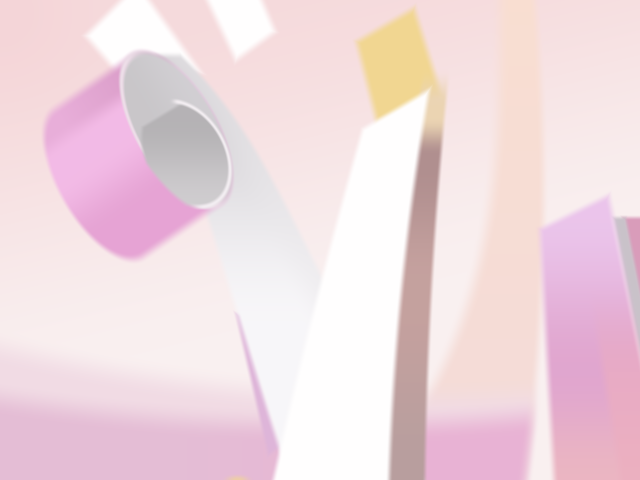
A WebGL 2 fragment shader for this background:

```glsl
#version 300 es
precision highp float;

uniform vec2 u_resolution;
out vec4 fragColor;

#define VIEW_HEIGHT 5.76
#define SOFT 0.035
#define HAZE 0.22
#define CURL_CENTER vec2(2.12, 4.21)
#define CURL_RADII vec2(1.03, 0.473)
#define CURL_AXIS vec2(0.505, -0.863)
#define CURL_DEPTH vec2(-0.93, -0.64)
#define WHITE vec3(1.0, 0.996, 0.996)
#define PINK vec3(0.91, 0.70, 0.83)
#define GOLD vec3(0.945, 0.84, 0.57)

float fill(float d, float blur) {
    return smoothstep(-blur, blur, d);
}

// Signed distance to the left side of the line from a to b
float leftOf(vec2 p, vec2 a, vec2 b) {
    vec2 e = normalize(b - a);
    return e.x * (p.y - a.y) - e.y * (p.x - a.x);
}

// Convex quad with counterclockwise corners, positive inside
float quad(vec2 p, vec2 a, vec2 b, vec2 c, vec2 d) {
    return min(min(leftOf(p, a, b), leftOf(p, b, c)),
               min(leftOf(p, c, d), leftOf(p, d, a)));
}

float between(float x, float lo, float hi) {
    return min(x - lo, hi - x);
}

// Maps the tilted ellipse to a unit circle
vec2 ellipseSpace(vec2 v, vec2 radii) {
    return vec2(dot(v, CURL_AXIS), dot(v, vec2(-CURL_AXIS.y, CURL_AXIS.x))) / radii;
}

vec3 backdrop(vec2 p) {
    float lift = smoothstep(5.9, 1.6, p.y + 0.25 * (3.0 - p.x));
    vec3 col = mix(vec3(0.962, 0.855, 0.862), vec3(0.976, 0.94, 0.94), lift);
    col = mix(col, vec3(0.955, 0.82, 0.835), 0.6 * exp(-dot(p - vec2(0.0, 5.6), p - vec2(0.0, 5.6))));

    // Tall peach column
    float v = VIEW_HEIGHT - p.y;
    float leftEdge = 6.0 - 0.008 * v * v * v;
    float rightEdge = 6.3 + 0.13 * p.y - 0.019 * p.y * p.y;
    float column = fill(p.x - leftEdge, 0.12) * fill(rightEdge - p.x, 0.07);
    col = mix(col, mix(vec3(0.955, 0.86, 0.85), vec3(0.975, 0.87, 0.82), p.y / VIEW_HEIGHT), column);

    // Curved floor bands
    float reach = fill(rightEdge - p.x, 0.1);
    float curve = 0.025 * p.x * p.x - 0.25 * p.x;
    col = mix(col, vec3(0.945, 0.86, 0.895), reach * fill(1.6 + curve - p.y, HAZE));
    col = mix(col, mix(vec3(0.895, 0.74, 0.835), PINK, smoothstep(2.0, 5.0, p.x)),
              reach * fill(0.98 + 0.8 * curve - p.y + 0.04 * p.x, HAZE));
    return col;
}

vec3 curl(vec3 col, vec2 p) {
    // Falling ribbon
    float u = max(p.y - 2.46, 0.0);
    float edge = 3.85 - 0.5 * (p.y - 2.46) - 0.0075 * u * u * u * u;
    float ribbon = min(between(p.x, 3.47 - 0.31 * p.y, edge), 5.1 - p.y);
    vec3 silver = mix(vec3(0.97, 0.965, 0.975), vec3(0.82, 0.81, 0.825), smoothstep(1.8, 5.0, p.y));
    silver = mix(silver, vec3(0.92, 0.91, 0.92), 0.5 * smoothstep(0.5, 0.0, edge - p.x));
    col = mix(col, silver, fill(ribbon, 0.05));

    // Barrel: the ellipse swept along its depth
    vec2 q = ellipseSpace(p - CURL_CENTER, CURL_RADII);
    vec2 sweep = ellipseSpace(CURL_DEPTH, CURL_RADII);
    float t = clamp(dot(q, sweep) / dot(sweep, sweep), 0.0, 1.0);
    float barrel = (1.0 - length(q - sweep * t)) * CURL_RADII.y;
    float around = dot(p - CURL_CENTER, normalize(vec2(CURL_DEPTH.y, -CURL_DEPTH.x)));
    vec3 skin = mix(vec3(0.90, 0.64, 0.83), vec3(0.95, 0.73, 0.90), smoothstep(-0.5, 0.25, around));
    skin = mix(skin, vec3(0.85, 0.61, 0.78), smoothstep(0.55, 0.8, around) * (1.0 - 0.6 * t));
    col = mix(col, skin, fill(barrel, SOFT));

    // Opening, pale rim and inner turn
    float mouth = (1.0 - length(q)) * CURL_RADII.y;
    float outerFade = smoothstep(0.4, -0.3, q.y);
    vec3 lining = mix(vec3(0.82, 0.81, 0.825), vec3(0.765, 0.755, 0.765), 0.6 * smoothstep(1.0, -0.5, q.y));
    col = mix(col, lining, fill(mouth, 0.025));
    col = mix(col, vec3(0.93, 0.87, 0.91), outerFade * smoothstep(0.035, 0.0, abs(mouth)));
    float turn = (1.0 - length(ellipseSpace(p - vec2(2.23, 3.91), vec2(0.68, 0.47)))) * 0.47;
    float below = -leftOf(p, vec2(1.62, 4.18), vec2(2.08, 4.46));
    vec3 shade = mix(vec3(0.71, 0.70, 0.71), vec3(0.81, 0.80, 0.81), smoothstep(4.3, 3.3, p.y));
    col = mix(col, shade, fill(min(min(turn, mouth + 0.05), below), 0.03));
    float arc = smoothstep(0.035, 0.0, abs(turn)) * smoothstep(2.02, 2.14, p.x) * fill(leftOf(p, vec2(2.35, 3.3), vec2(2.05, 4.5)) * -1.0, 0.1);
    return mix(col, vec3(0.95, 0.93, 0.945), arc);
}

vec3 blade(vec3 col, vec2 p) {
    float face = 4.67 + 0.0313 * p.y + 0.0152 * p.y * p.y;
    float side = 5.1 + 0.012 * p.y + 0.0095 * p.y * p.y;
    float tip = quad(p, vec2(4.28, 5.26), vec2(4.52, 4.3), vec2(5.3, 4.6), vec2(4.97, 5.66));
    col = mix(col, GOLD, fill(tip, 0.06));
    vec3 umber = mix(vec3(0.72, 0.62, 0.62), vec3(0.77, 0.63, 0.62), smoothstep(0.0, 2.2, p.y));
    umber = mix(umber, vec3(0.69, 0.56, 0.56), smoothstep(2.4, 3.8, p.y));
    umber = mix(umber, vec3(0.92, 0.83, 0.70), smoothstep(3.9, 4.35, p.y));
    col = mix(col, umber, fill(between(p.x, face - 0.1, side), SOFT) * smoothstep(4.95, 4.5, p.y));
    float front = between(p.x, 3.28 + 0.225 * p.y + 0.007 * p.y * p.y, face);
    float slant = (4.21 + 0.59 * (p.x - 4.35) - p.y) * 0.86;
    return mix(col, WHITE, fill(min(front, slant), 0.045));
}

vec3 panel(vec3 col, vec2 p) {
    float edge = 7.3 + 0.2 * (3.43 - p.y);
    float top = 3.01 + 0.49 * (p.x - 6.48) - p.y;
    vec3 tone = mix(vec3(0.88, 0.65, 0.81), vec3(0.92, 0.77, 0.92), smoothstep(1.3, 3.2, p.y));
    tone = mix(tone, vec3(0.92, 0.71, 0.76), smoothstep(1.3, 0.0, p.y));
    float fold = p.x - 7.45 + 0.16 * p.y;
    tone = mix(tone, vec3(0.925, 0.68, 0.75), 0.7 * fill(fold, 0.07) * smoothstep(2.4, 1.0, p.y));
    float low = 3.15 - p.y;
    col = mix(col, vec3(0.85, 0.61, 0.73), fill(min(p.x - edge - 0.12, low), SOFT));
    col = mix(col, vec3(0.79, 0.76, 0.79), fill(min(between(p.x, edge, edge + 0.15), low), SOFT));
    return mix(col, tone, fill(min(between(p.x, 6.65 - 0.057 * p.y, edge), top), 0.06));
}

void main() {
    vec2 p = gl_FragCoord.xy / u_resolution.y * VIEW_HEIGHT;
    vec3 col = backdrop(p);
    // Pale flecks and lilac sliver
    float fleck = max(quad(p, vec2(1.03, 5.33), vec2(1.4, 4.9), vec2(2.4, 4.9), vec2(1.65, 5.95)),
                      quad(p, vec2(2.42, 5.9), vec2(2.83, 5.04), vec2(3.3, 5.38), vec2(3.08, 5.9)));
    col = mix(col, WHITE, fill(fleck, 0.06));
    float sliver = quad(p, vec2(2.83, 2.0), vec2(3.22, 0.3), vec2(3.36, 0.4), vec2(2.9, 1.98));
    col = mix(col, vec3(0.87, 0.71, 0.85), fill(sliver, SOFT));
    col = mix(col, GOLD, 0.7 * smoothstep(0.2, 0.0, length((p - vec2(2.85, 0.0)) * vec2(1.0, 2.5))));
    col = curl(col, p);
    col = blade(col, p);
    col = panel(col, p);
    fragColor = vec4(col, 1.0);
}
```
